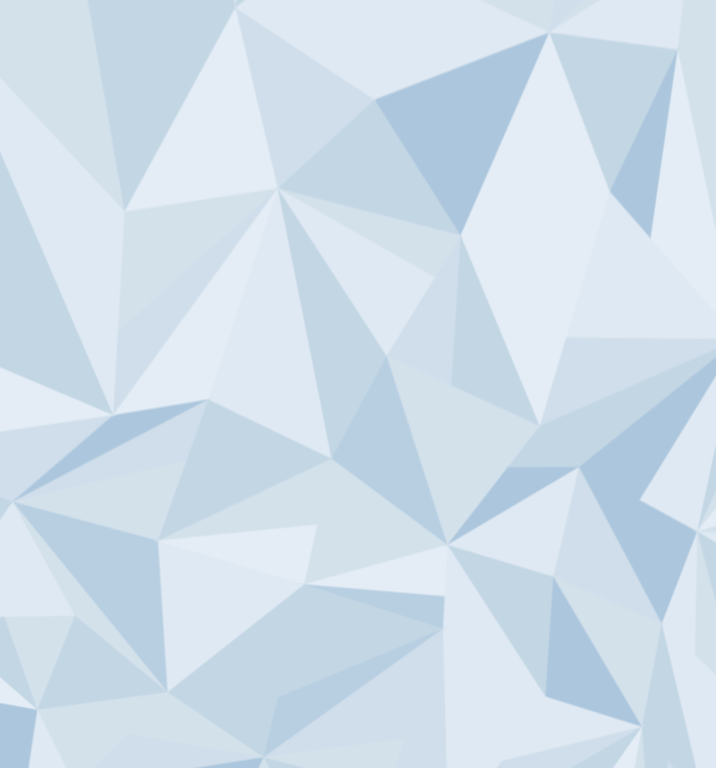
This background is drawn by a WebGL 1 fragment shader. Its source:

```glsl
precision highp float;
// Low-poly backdrop of flat, pale blue facets. A jittered lattice is cut into
// triangles, some are cut again, and each gets one tone from a small palette.
// A projective map, which keeps edges straight, makes facets smaller below.

uniform vec2 u_resolution;

const float CELLS = 6.9;          // lattice cells per canvas height at the bottom
const float PERSPECTIVE = 0.42;   // growth of the facets toward the top
const float TILT = 0.42;          // lattice rotation in radians
const float JITTER = 0.80;        // full range of corner displacement
const float MIN_AREA = 0.16;      // thinnest triangle a free diagonal may make
const float SPLIT_CHANCE = 0.5;   // share of triangles cut in two
const float SPLIT_STEP = 0.13;    // palette step between the parts of a cut one
const float TONE_SCATTER = 0.22;  // randomness of the tone order
const float EDGE_SOFTNESS = 0.0019;
const vec2 SEED = vec2(13.0, 37.0);

const vec3 ICE    = vec3(0.896, 0.931, 0.963);
const vec3 FROST  = vec3(0.876, 0.914, 0.952);
const vec3 MIST   = vec3(0.827, 0.882, 0.922);
const vec3 HAZE   = vec3(0.814, 0.872, 0.920);
const vec3 CLOUD  = vec3(0.765, 0.840, 0.896);
const vec3 SKY    = vec3(0.722, 0.812, 0.886);
const vec3 STEEL  = vec3(0.675, 0.778, 0.867);

float hash(vec2 p) {
  return fract(sin(dot(p, vec2(127.1, 311.7))) * 43758.5453);
}

float cross2(vec2 a, vec2 b) {
  return a.x * b.y - a.y * b.x;
}

// Smaller of the two triangles made by cutting a quad from a to c
float smallerHalf(vec2 a, vec2 b, vec2 c, vec2 d) {
  return 0.5 * min(cross2(b - a, c - a), cross2(c - a, d - a));
}

vec2 latticeCorner(vec2 id) {
  vec2 offset = vec2(hash(id + SEED), hash(id + SEED + 71.3)) - 0.5;
  return id + JITTER * offset;
}

// Palette lookup; the thresholds set the share of each tone
vec3 facetTone(float r) {
  vec3 tone = mix(ICE, FROST, step(0.15, r));
  tone = mix(tone, MIST, step(0.31, r));
  tone = mix(tone, HAZE, step(0.50, r));
  tone = mix(tone, CLOUD, step(0.66, r));
  tone = mix(tone, SKY, step(0.89, r));
  return mix(tone, STEEL, step(0.95, r));
}

// Signed distance to the line from a to b, positive on its left
float edgeDistance(vec2 p, vec2 a, vec2 b) {
  vec2 edge = b - a;
  return cross2(edge, p - a) / max(length(edge), 1e-4);
}

// Tone in rgb and smooth coverage in a, premultiplied
vec4 facet(vec2 p, vec2 a, vec2 b, vec2 c, float soft, vec2 id, float slot) {
  float inside = min(edgeDistance(p, a, b),
                     min(edgeDistance(p, b, c), edgeDistance(p, c, a)));
  float coverage = smoothstep(-soft, soft, inside);
  float order = dot(id, vec2(0.755, 0.570)) + slot;
  float scatter = TONE_SCATTER * hash(id + SEED + 9.7 * slot);
  return vec4(facetTone(fract(order + scatter)), 1.0) * coverage;
}

// One triangle, sometimes cut from its first corner to the opposite edge
vec4 splitFacet(vec2 p, vec2 a, vec2 b, vec2 c, float soft, vec2 id, float slot) {
  vec2 key = id + SEED + 5.3 * slot;
  if (hash(key + 2.9) > SPLIT_CHANCE) return facet(p, a, b, c, soft, id, slot);
  vec2 cut = mix(b, c, mix(0.3, 0.7, hash(key + 17.1)));
  return facet(p, a, b, cut, soft, id, slot)
       + facet(p, a, cut, c, soft, id, slot + SPLIT_STEP);
}

// Both triangles of one lattice cell
vec4 cellFacets(vec2 p, vec2 id, float soft) {
  vec2 a = latticeCorner(id);
  vec2 b = latticeCorner(id + vec2(1.0, 0.0));
  vec2 c = latticeCorner(id + vec2(1.0, 1.0));
  vec2 d = latticeCorner(id + vec2(0.0, 1.0));

  // Pick a diagonal at random unless one of them would be too thin
  float areaAC = smallerHalf(a, b, c, d);
  float areaBD = smallerHalf(b, c, d, a);
  bool cutAC = areaAC > areaBD;
  if (min(areaAC, areaBD) > MIN_AREA) cutAC = hash(id + SEED + 43.1) > 0.5;
  if (!cutAC) {
    vec2 first = a;
    a = b; b = c; c = d; d = first;
  }
  return splitFacet(p, a, b, c, soft, id, 0.0)
       + splitFacet(p, c, d, a, soft, id, 0.5);
}

void main() {
  vec2 uv = gl_FragCoord.xy / u_resolution.y;
  uv.x -= 0.5 * u_resolution.x / u_resolution.y;

  // Canvas to lattice space
  float scale = CELLS / (1.0 + PERSPECTIVE * uv.y);
  float soft = scale * max(EDGE_SOFTNESS, 0.7 / u_resolution.y);
  float cs = cos(TILT), sn = sin(TILT);
  vec2 p = mat2(cs, sn, -sn, cs) * (uv * scale);

  // Blend the facets of every cell that can reach this point
  vec4 sum = vec4(0.0);
  for (int y = -1; y <= 1; y++) {
    for (int x = -1; x <= 1; x++) {
      sum += cellFacets(p, floor(p) + vec2(float(x), float(y)), soft);
    }
  }
  gl_FragColor = vec4(sum.rgb / max(sum.a, 1e-4), 1.0);
}
```
